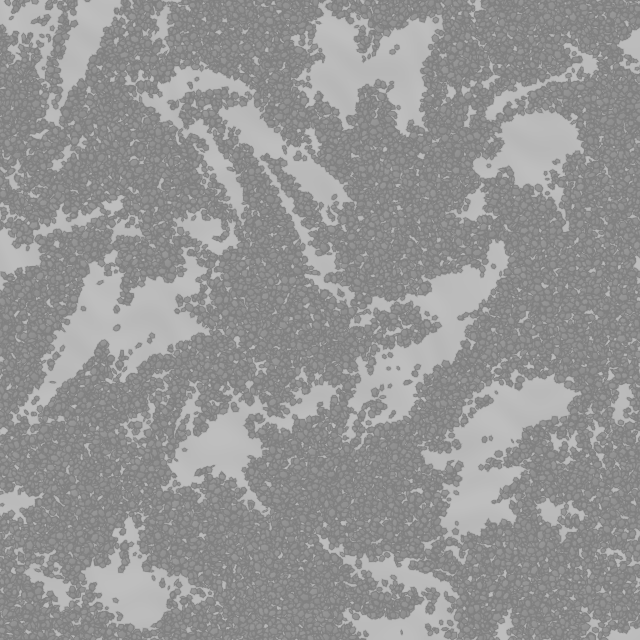
Give the GLSL for this texture, as a WebGL 2 fragment shader.

```glsl
#version 300 es
precision highp float;

uniform vec2 u_resolution;
out vec4 fragColor;

const float TAU = 6.2831853;
const float GRID = 64.0;

mat2 rotation(float angle) {
    float c = cos(angle), s = sin(angle);
    return mat2(c, s, -s, c);
}

vec3 hash3(vec2 p) {
    vec3 q = fract(p.xyx * vec3(0.1031, 0.1030, 0.0973));
    q += dot(q, q.yxz + 33.33);
    return fract((q.xxy + q.yzz) * q.zyx);
}

// Warped layered sines: high where grains gather, low on bare ground
float clumping(vec2 p) {
    float sum = 0.0, amplitude = 1.0;
    p = p * 14.0 + vec2(2.3, 7.1);
    for (int i = 0; i < 6; i++) {
        p += 0.8 * sin(p.yx * 0.73 + float(i) * 1.9);
        sum += amplitude * sin(p.x) * sin(p.y);
        p = rotation(0.95) * p * 1.75 + 4.7;
        amplitude *= 0.74;
    }
    return sum;
}

// Pale ground with faint diagonal ripples
float groundTone(vec2 p) {
    vec2 q = rotation(0.65) * p;
    float ripple = sin(q.y * 95.0 + 2.5 * sin(q.x * 21.0) + 1.5 * sin(p.x * 47.0));
    float swell = sin(q.x * 33.0 + 2.0 * sin(q.y * 26.0));
    return 0.732 + 0.007 * ripple + 0.008 * swell;
}

// Signed depth inside a flattened polygon, positive within
float grainDepth(vec2 d, float size, float aspect, float sides, float skew) {
    d.y /= aspect;
    float angle = atan(d.y, d.x);
    float sector = TAU / sides;
    float reach = length(d) * cos(mod(angle, sector) - 0.5 * sector);
    return (size * (1.0 + 0.1 * sin(2.0 * angle + skew)) - reach) * sqrt(aspect);
}

void main() {
    vec2 p = gl_FragCoord.xy / u_resolution.y;
    float pixel = GRID / u_resolution.y;
    float tone = groundTone(p);

    // Stacked layers of scattered grains, lowest first
    for (int layer = 0; layer < 8; layer++) {
        float level = float(layer);
        mat2 turn = rotation(level * 0.77);
        vec2 shift = vec2(137.3, 211.7) + level * vec2(31.37, 17.61);
        vec2 q = turn * p * GRID + shift;
        vec2 cell = floor(q);

        for (int k = 0; k < 9; k++) {
            vec2 id = cell + vec2(k % 3 - 1, k / 3 - 1);
            vec3 place = hash3(id + level * 57.0);
            vec2 center = id + place.xy;
            vec2 d = q - center;
            if (dot(d, d) > 0.5) continue;

            vec2 home = (center - shift) * turn / GRID;
            float density = smoothstep(-0.8, -0.05, clumping(home));
            if (place.z > density) continue;

            vec3 form = hash3(id.yx + 300.0 + level * 23.0);
            vec3 look = hash3(id + 700.0 + level * 41.0);
            float size = mix(0.23, 0.43, form.x) * mix(0.75, 1.0, density);
            float aspect = mix(0.32, 1.0, sqrt(form.y));
            float sides = 5.0 + floor(look.x * 3.0);
            float depth = grainDepth(rotation(form.z * TAU) * d, size, aspect, sides, look.y * TAU);

            // Contact shadow, then face with a dark rim
            tone = mix(tone, max(tone * 0.92, 0.5), smoothstep(-0.14, 0.0, depth));
            float face = 0.575 + 0.035 * (look.z - 0.5);
            face += 0.04 * dot(d * turn, vec2(-0.6, 0.8));
            float rim = 1.0 - smoothstep(0.02, 0.16, depth);
            face = mix(face, 0.495, 0.8 * rim);
            tone = mix(tone, face, smoothstep(-0.5 * pixel, 0.5 * pixel, depth));
        }
    }

    fragColor = vec4(vec3(tone), 1.0);
}
```
